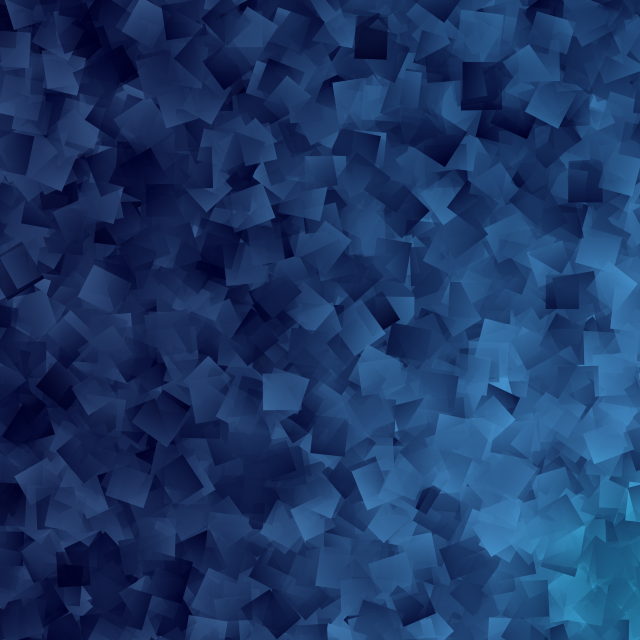
A three.js fragment shader for this background:

```glsl
// Scattered translucent squares in deep blue, brightening to teal at the lower right.
varying vec2 vUv;

const int LAYERS = 8;
const float CELL = 0.070;           // spacing of the squares in one layer
const float HALF_MIN = 0.025;       // half side lengths
const float HALF_MAX = 0.034;
const float PRESENCE = 0.78;        // share of cells that hold a square
const float EDGE = 0.0010;          // softness of the outlines
const float CONTRAST = 0.82;        // spread of tone between squares
const float SHADING = 0.24;         // tone change across one square
const float ACCENT_SHARE = 0.10;    // share of extra dark squares
const float ACCENT_DEPTH = 0.28;
const float OPACITY_LOW = 0.22;     // opacity at the faded and solid ends
const float OPACITY_HIGH = 0.96;
const float CLOUD_SCALE = 4.5;
const float CLOUD_DEPTH = 0.22;
const vec2 GLOW_CENTER = vec2(1.02, 0.14);
const vec3 DARK = vec3(0.012, 0.035, 0.195);
const vec3 LIGHT_LEFT = vec3(0.245, 0.385, 0.585);
const vec3 LIGHT_RIGHT = vec3(0.215, 0.455, 0.670);
const vec3 TEAL = vec3(0.130, 0.520, 0.670);
const float TAU = 6.2831853;

vec3 hash3(vec3 p) {
  p = fract(p * vec3(0.1031, 0.1030, 0.0973));
  p += dot(p, p.yxz + 33.33);
  return fract((p.xxy + p.yxx) * p.zyx);
}

vec2 direction(float turn) {
  return vec2(cos(turn * TAU), sin(turn * TAU));
}

float cornerSlope(vec2 corner, vec2 offset) {
  return dot(direction(hash3(vec3(corner, 71.0)).x), offset);
}

float gradientNoise(vec2 p) {
  vec2 i = floor(p);
  vec2 f = fract(p);
  vec2 u = f * f * f * (f * (f * 6.0 - 15.0) + 10.0);
  float low = mix(cornerSlope(i, f),
                  cornerSlope(i + vec2(1.0, 0.0), f - vec2(1.0, 0.0)), u.x);
  float high = mix(cornerSlope(i + vec2(0.0, 1.0), f - vec2(0.0, 1.0)),
                   cornerSlope(i + vec2(1.0), f - vec2(1.0)), u.x);
  return mix(low, high, u.y);
}

// Broad light: dark on the left, a glow at the lower right, soft clouds
float toneField(vec2 p) {
  float glow = 1.0 - smoothstep(0.0, 0.9, distance(p, GLOW_CENTER));
  float cloud = gradientNoise(p * CLOUD_SCALE + 20.0);
  return 0.28 + 0.15 * p.x + 0.46 * glow + CLOUD_DEPTH * cloud;
}

vec3 palette(float tone, vec2 p) {
  vec3 light = mix(LIGHT_LEFT, LIGHT_RIGHT, smoothstep(0.1, 0.8, p.x));
  float teal = 1.0 - smoothstep(0.02, 0.26, distance(p, vec2(1.0, 0.09)));
  light = mix(light, TEAL, 0.85 * teal);
  return max(mix(DARK, light, clamp(tone, -0.14, 1.3)), 0.0);
}

// Paints the square of one cell over the colour below
vec3 paintSquare(vec3 below, vec2 p, vec2 cell, vec2 shift, float layer) {
  vec3 place = hash3(vec3(cell + 40.0, layer * 7.0 + 3.0));
  vec3 shape = hash3(vec3(cell + 140.0, layer * 7.0 + 5.0));
  vec3 look = hash3(vec3(cell + 240.0, layer * 7.0 + 8.0));
  if (place.z > PRESENCE) return below;

  vec2 center = (cell + place.xy) * CELL - shift;
  vec2 axis = direction(shape.x);
  vec2 q = p - center;
  q = vec2(dot(q, axis), dot(q, vec2(-axis.y, axis.x)));
  vec2 halfSize = mix(vec2(HALF_MIN), vec2(HALF_MAX), shape.yz);
  vec2 d = abs(q) - halfSize;
  float outside = max(d.x, d.y);
  if (outside > EDGE) return below;

  // Linear fade from a thin end to a solid end
  float along = clamp(0.5 + 0.4 * dot(q / halfSize, direction(look.y)), 0.0, 1.0);
  float tone = toneField(center) + CONTRAST * (look.x - 0.5);
  tone -= ACCENT_DEPTH * step(1.0 - ACCENT_SHARE, look.z);
  tone += SHADING * (along - 0.5) * (look.x < 0.5 ? -1.0 : 1.0);
  float opacity = mix(OPACITY_LOW, OPACITY_HIGH, along);
  float cover = 1.0 - smoothstep(-EDGE, EDGE, outside);
  return mix(below, palette(tone, p), opacity * cover);
}

void main() {
  vec3 color = palette(toneField(vUv), vUv);
  for (int k = 0; k < LAYERS; k++) {
    float layer = float(k);
    vec2 shift = CELL * fract(layer * vec2(0.618, 0.382) + vec2(0.1, 0.7 * layer));
    vec2 home = floor((vUv + shift) / CELL);
    for (int y = -1; y <= 1; y++) {
      for (int x = -1; x <= 1; x++) {
        vec2 cell = home + vec2(float(x), float(y));
        color = paintSquare(color, vUv, cell, shift, layer);
      }
    }
  }
  gl_FragColor = vec4(color, 1.0);
}
```
